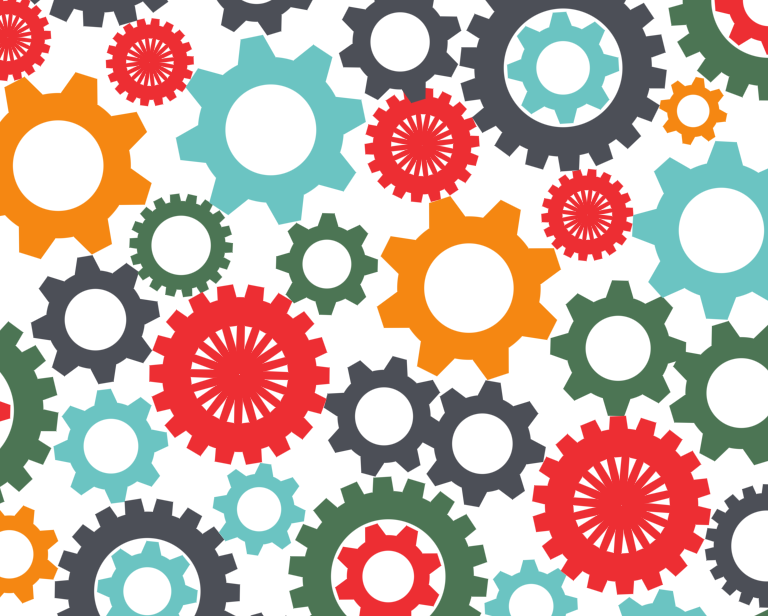
Write a Shadertoy shader that draws this pattern.

```glsl
// Flat coloured gears of mixed sizes packed tightly on white.
// Large gears sit on a jittered, tilted triangular lattice; each triangle between them
// holds a smaller gear that touches its three neighbours. Teeth come from folded sectors.

const float TAU = 6.2831853;
const float SPACING = 0.415;            // between large gears, in canvas heights
const float TILT = 0.23;
const float JITTER = 0.036;
const vec2 ORIGIN = vec2(0.17, 0.09);
const float LARGE = 0.159;
const float LARGE_MIN = 0.86;           // smallest share of the full size
const float FILLER_MAX = 0.118;
const float FILLER_DRIFT = 0.06;        // how far a filler may leave its triangle centre
const float INNER_GEAR = 0.54;          // nested gear, relative to its host
const float FINE_HOLE = 0.575;

const mat2 LATTICE = SPACING * mat2(cos(TILT), sin(TILT),
                                    cos(TILT + TAU / 6.0), sin(TILT + TAU / 6.0));

const int TEAL = 0;
const int SLATE = 1;
const int GREEN = 2;
const int RED = 3;
const int ORANGE = 4;
const vec3 PAPER = vec3(1.0);
const vec3 PALETTE[5] = vec3[5](
    vec3(0.42, 0.77, 0.76), vec3(0.30, 0.31, 0.34), vec3(0.30, 0.46, 0.33),
    vec3(0.93, 0.18, 0.20), vec3(0.96, 0.53, 0.07));

float hash(vec2 cell, float salt) {
    vec3 q = fract(vec3(cell, salt) * vec3(0.1031, 0.1130, 0.0973) + 0.37);
    q += dot(q, q.yzx + 33.33);
    return fract((q.x + q.y) * q.z);
}

// Neighbouring cells never share a hue
int hueOf(vec2 cell, float shift) {
    return int(mod(cell.x + 2.0 * cell.y + shift + 0.5, 5.0));
}

// Large gear of a lattice cell: centre and radius
vec3 largeGear(vec2 cell) {
    float a = TAU * hash(cell, 1.0);
    int hue = hueOf(cell, 0.0);
    float scale = hue == SLATE || hue == GREEN ? 1.06 : hue == RED ? 0.94 : 1.0;
    float radius = LARGE * scale * mix(LARGE_MIN, 1.0, sqrt(hash(cell, 2.0)));
    return vec3(LATTICE * cell + JITTER * vec2(cos(a), sin(a)), radius);
}

// Circle touching three others, by a few Newton steps
vec3 fillerGear(vec3 a, vec3 b, vec3 c) {
    vec2 p = (a.xy + b.xy + c.xy) / 3.0;
    vec3 gap;
    for (int k = 0; k < 3; k++) {
        vec2 da = p - a.xy, db = p - b.xy, dc = p - c.xy;
        vec3 len = vec3(length(da), length(db), length(dc));
        gap = len - vec3(a.z, b.z, c.z);
        vec3 pull = (gap - dot(gap, vec3(1.0 / 3.0))) / len;
        p -= (da * pull.x + db * pull.y + dc * pull.z) * 0.667;
    }
    gap = vec3(length(p - a.xy) - a.z, length(p - b.xy) - b.z, length(p - c.xy) - c.z);
    return vec3(p, min(min(gap.x, gap.y), min(gap.z, FILLER_MAX)));
}

// Folds the plane into one of n equal sectors centred on the x axis
vec2 foldSector(vec2 p, float n) {
    float pitch = TAU / n;
    float a = mod(atan(p.y, p.x) + 0.5 * pitch, pitch) - 0.5 * pitch;
    return length(p) * vec2(cos(a), abs(sin(a)));
}

// Unit gear: tapered teeth on a round body with a round hole
float gearDistance(vec2 p, float teeth, float root, vec2 toothWidth, float hole) {
    vec2 q = foldSector(p, teeth);
    float r = length(p);
    float halfWidth = mix(toothWidth.x, toothWidth.y, (q.x - root) / (1.0 - root));
    float tooth = max(max(q.x - 1.0, q.y - halfWidth), 0.5 * root - q.x);
    return max(min(r - root, tooth), hole - r);
}

float coarseGear(vec2 p) {
    return gearDistance(p, 8.0, 0.77, vec2(0.195, 0.12), 0.48);
}

float fineGear(vec2 p, float hole) {
    return gearDistance(p, 18.0, 0.86, vec2(0.105, 0.09), hole);
}

// Fine-toothed disc pierced by a ring of small wedges
float slottedGear(vec2 p) {
    vec2 q = foldSector(p, 20.0);
    float wedge = max(q.y - 0.17 * (q.x - 0.3), q.x - 0.54);
    return max(fineGear(p, 0.0), -wedge);
}

// Paints one gear; hosts carry a second gear in their hole
void paintGear(inout vec3 color, vec2 uv, vec3 gear, int hue, bool fine, bool host, float turn) {
    vec2 p = uv - gear.xy;
    float edge = 0.8 / iResolution.y;
    if (length(p) > gear.z * 1.02 + edge) return;
    float s = sin(TAU * turn), c = cos(TAU * turn);
    p = mat2(c, s, -s, c) * p / gear.z;
    float d = hue == RED ? slottedGear(p) : fine ? fineGear(p, FINE_HOLE) : coarseGear(p);
    color = mix(color, PALETTE[hue], smoothstep(edge, -edge, d * gear.z));
    if (host) {
        float inner = coarseGear(p / INNER_GEAR) * INNER_GEAR;
        color = mix(color, PALETTE[hue == SLATE ? TEAL : RED], smoothstep(edge, -edge, inner * gear.z));
    }
}

void mainImage(out vec4 fragColor, in vec2 fragCoord) {
    vec2 uv = fragCoord / iResolution.y + ORIGIN;
    vec2 home = floor(inverse(LATTICE) * uv);
    vec3 color = PAPER;
    for (int k = 0; k < 9; k++) {
        vec2 cell = home + vec2(k % 3 - 1, k / 3 - 1);
        int hue = hueOf(cell, 0.0);
        bool host = hue == SLATE || hue == GREEN;
        paintGear(color, uv, largeGear(cell), hue, host, host, hash(cell, 3.0));

        // One filler in each of the two triangles of the cell
        for (int t = 0; t < 2; t++) {
            float side = float(t);
            vec2 middle = LATTICE * (cell + (1.0 + side) / 3.0);
            if (distance(uv, middle) > FILLER_MAX + FILLER_DRIFT) continue;
            vec3 filler = fillerGear(largeGear(cell + side), largeGear(cell + vec2(1, 0)),
                                     largeGear(cell + vec2(0, 1)));
            float pick = hash(cell, 4.0 + side);
            int fillerHue = hueOf(cell, 4.0 + side);
            if (fillerHue == ORANGE && pick > 0.6) fillerHue = SLATE;
            bool fine = (fillerHue == SLATE || fillerHue == GREEN) && pick < 0.4;
            paintGear(color, uv, filler, fillerHue, fine, false, hash(cell, 6.0 + side));
        }
    }
    fragColor = vec4(color, 1.0);
}
```
